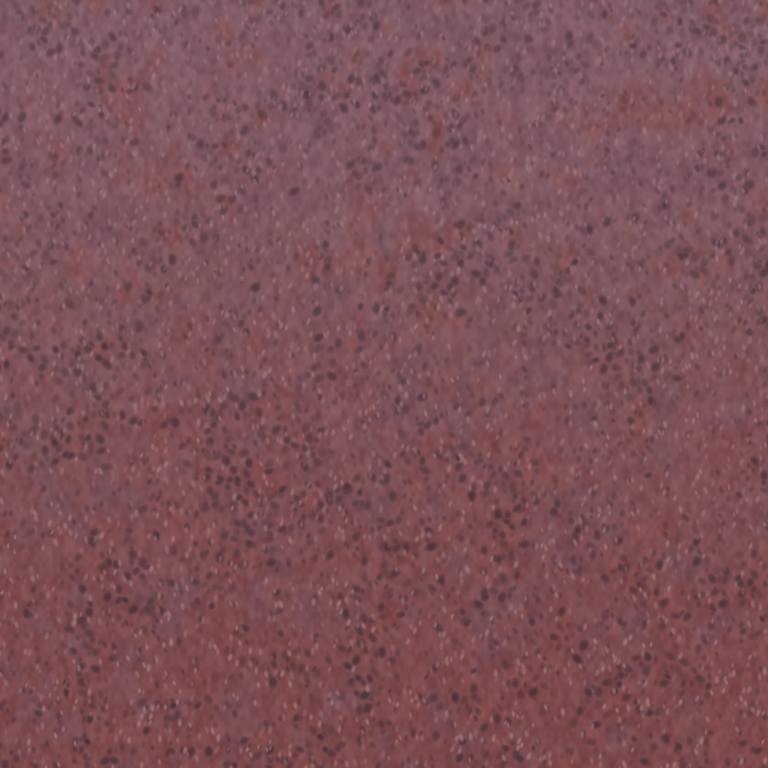
Write a Shadertoy shader that draws this texture.

```glsl
// Speckled red-mauve granite: soft mineral grains, clustered dark flecks and pale glints.

float hash(vec2 p, float seed) {
    return fract(sin(dot(p, vec2(127.1, 311.7)) + seed * 74.7) * 43758.5453);
}

float valueNoise(vec2 p, float seed) {
    vec2 cell = floor(p);
    vec2 f = fract(p);
    f = f * f * (3.0 - 2.0 * f);
    float low = mix(hash(cell, seed), hash(cell + vec2(1, 0), seed), f.x);
    float high = mix(hash(cell + vec2(0, 1), seed), hash(cell + vec2(1, 1), seed), f.x);
    return mix(low, high, f.y);
}

float fbm(vec2 p, float seed) {
    float sum = 0.0;
    float amplitude = 0.5;
    for (int i = 0; i < 3; i++) {
        sum += amplitude * valueNoise(p, seed + float(i));
        p = p * 2.03 + 17.3;
        amplitude *= 0.5;
    }
    return sum / 0.875;
}

// Soft tilted ellipses, one per cell at most; clustering gathers them in patches.
float flecks(vec2 uv, float cells, vec2 radius, float density, float clustering, float tilt, float seed) {
    vec2 p = uv * cells;
    vec2 home = floor(p);
    float cover = 0.0;
    for (int y = -1; y <= 1; y++) {
        for (int x = -1; x <= 1; x++) {
            vec2 cell = home + vec2(x, y);
            float patchiness = smoothstep(0.3, 0.85, valueNoise(cell / cells * 17.0, seed + 5.0));
            float chance = density * mix(1.0, 2.6 * patchiness, clustering);
            float present = step(hash(cell, seed), chance);
            vec2 center = cell + vec2(hash(cell, seed + 1.0), hash(cell, seed + 2.0));
            float angle = (hash(cell, seed + 3.0) - 0.5) * tilt;
            vec2 d = p - center;
            d = vec2(d.x * cos(angle) + d.y * sin(angle), d.y * cos(angle) - d.x * sin(angle));
            float strength = mix(0.3, 1.0, hash(cell, seed + 4.0));
            float size = mix(0.75, 1.2, hash(cell, seed + 6.0));
            float shape = 1.0 - smoothstep(0.25, 1.15, length(d / (radius * size)));
            cover = max(cover, present * strength * shape);
        }
    }
    return cover;
}

void mainImage(out vec4 fragColor, in vec2 fragCoord) {
    vec2 uv = fragCoord / iResolution.y;

    const vec3 redBase = vec3(0.490, 0.286, 0.292);
    const vec3 mauveTop = vec3(0.512, 0.362, 0.402);
    const vec3 rust = vec3(0.525, 0.295, 0.285);
    const vec3 plum = vec3(0.455, 0.315, 0.365);
    const vec3 charcoal = vec3(0.245, 0.175, 0.205);
    const vec3 paleGlint = vec3(0.690, 0.545, 0.550);

    // Hazy mauve above, warm red below
    float height = clamp(uv.y + 0.12 * (fbm(uv * 4.0, 1.0) - 0.5), 0.0, 1.0);
    vec3 color = mix(redBase, mauveTop, smoothstep(-0.05, 1.05, height));

    // Mineral patches
    float mineral = fbm(uv * vec2(30.0, 26.0), 11.0);
    color = mix(color, rust, 0.45 * smoothstep(0.52, 0.78, mineral));
    color = mix(color, plum, 0.45 * smoothstep(0.48, 0.22, mineral));

    // Fine grain, slightly stretched upright
    float grain = valueNoise(uv * vec2(125.0, 85.0), 21.0) - 0.5;
    float fineGrain = valueNoise(uv * vec2(210.0, 140.0), 31.0) - 0.5;
    color += 0.055 * grain + 0.045 * fineGrain;

    // Flecks, crisper towards the bottom
    float contrast = mix(1.0, 0.68, height);
    float clustered = flecks(uv, 80.0, vec2(0.48, 0.68), 0.22, 0.85, 2.6, 41.0);
    float scattered = flecks(uv, 105.0, vec2(0.42, 0.65), 0.20, 0.2, 1.4, 53.0);
    float glints = flecks(uv, 115.0, vec2(0.36, 0.66), 0.19, 0.1, 0.9, 67.0);
    color = mix(color, charcoal, contrast * max(0.78 * clustered, 0.50 * scattered));
    color = mix(color, paleGlint, contrast * 0.58 * glints);

    fragColor = vec4(clamp(color, 0.0, 1.0), 1.0);
}
```
